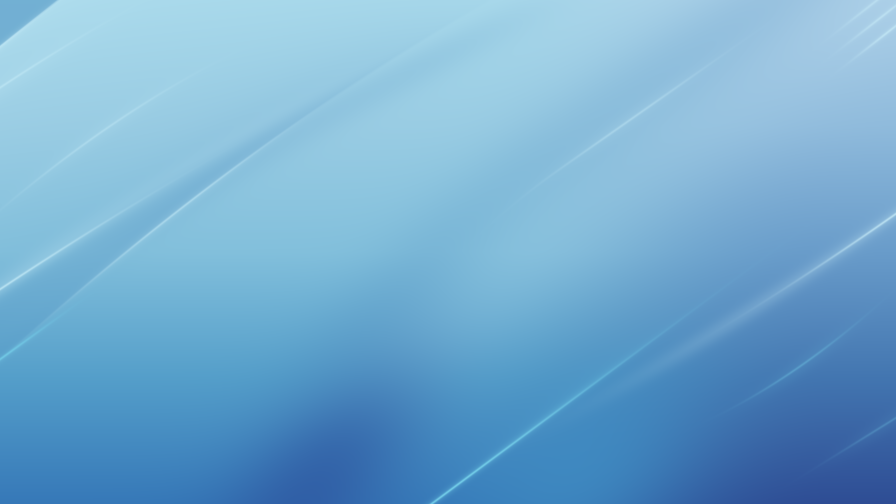
This background is drawn by a Shadertoy shader. Its source:

```glsl
const vec3 ICE = vec3(0.80, 0.94, 0.98);
const vec3 CYAN = vec3(0.46, 0.82, 0.92);
const vec3 TEAL = vec3(0.25, 0.56, 0.77);
const vec3 DUSK = vec3(0.18, 0.34, 0.63);
const vec3 STEEL = vec3(0.32, 0.57, 0.76);

// Five colours spread evenly over h = 0..1
vec3 ramp(vec3 a, vec3 b, vec3 c, vec3 d, vec3 e, float h) {
    float t = clamp(h, 0.0, 1.0) * 4.0;
    vec3 col = mix(a, b, clamp(t, 0.0, 1.0));
    col = mix(col, c, clamp(t - 1.0, 0.0, 1.0));
    col = mix(col, d, clamp(t - 2.0, 0.0, 1.0));
    return mix(col, e, clamp(t - 3.0, 0.0, 1.0));
}

float bell(float x, float width) {
    float t = x / width;
    return exp(-t * t);
}

// Approximate signed distance above a parabola through the anchor
float arc(vec2 p, vec2 anchor, float slope, float bend) {
    float d = p.x - anchor.x;
    float tangent = slope + 2.0 * bend * d;
    return (p.y - anchor.y - d * (slope + bend * d)) / sqrt(1.0 + tangent * tangent);
}

// Soft tint that starts at an edge and fades on its positive side
float veil(float s, float width) {
    return smoothstep(-0.004, 0.004, s) * exp(-max(s, 0.0) / width);
}

// Fine bright core with a faint halo
float streak(float s, float core, float halo) {
    return 0.75 * bell(s, core) + 0.25 * bell(s, halo);
}

// Elliptical glow with its long axis turned by an angle
float patchGlow(vec2 p, vec2 centre, vec2 radius, float angle) {
    vec2 d = p - centre;
    float c = cos(angle), s = sin(angle);
    d = vec2(c * d.x + s * d.y, c * d.y - s * d.x) / radius;
    return exp(-dot(d, d));
}

vec3 backdrop(vec2 p) {
    vec3 cool = ramp(vec3(0.21, 0.47, 0.72), vec3(0.33, 0.62, 0.79), vec3(0.51, 0.75, 0.86),
                     vec3(0.60, 0.80, 0.89), vec3(0.66, 0.85, 0.92), p.y);
    vec3 violet = ramp(vec3(0.18, 0.30, 0.58), vec3(0.26, 0.46, 0.69), vec3(0.41, 0.61, 0.79),
                       vec3(0.56, 0.73, 0.86), vec3(0.66, 0.80, 0.90), p.y);
    vec3 col = mix(cool, violet, smoothstep(0.90, 1.65, p.x));
    col = mix(col, DUSK, 0.75 * patchGlow(p, vec2(0.60, 0.0), vec2(0.32, 0.13), 0.9));
    col = mix(col, TEAL, 0.70 * patchGlow(p, vec2(1.15, 0.06), vec2(0.26, 0.16), 0.65));
    return col;
}

// Broad bands and creases on the left and in the centre
vec3 addFolds(vec3 col, vec2 p) {
    float corner = arc(p, vec2(0.0, 0.907), 0.80, 0.0);
    col = mix(col, vec3(0.41, 0.66, 0.81), 0.85 * smoothstep(-0.003, 0.003, corner));
    col = mix(col, ICE, 0.16 * veil(-corner, 0.08));

    float upper = arc(p, vec2(0.0, 0.426), 0.66, -0.10);
    float lower = arc(p, vec2(0.0, 0.285), 0.90, -0.17);
    float leftFade = 1.0 - smoothstep(0.35, 1.1, p.x);
    col = mix(col, STEEL, 0.30 * leftFade * veil(lower, 0.07));
    col = mix(col, STEEL, 0.16 * bell(upper + 0.035, 0.04) * (1.0 - smoothstep(0.8, 1.25, p.x)));
    col = mix(col, ICE, 0.13 * leftFade * bell(upper - 0.01, 0.02));

    float bend = p.x < 1.11 ? -0.70 : 0.0;
    float crease = arc(p, vec2(1.11, 0.664), 0.70, bend);
    float creaseSpan = smoothstep(0.10, 0.40, p.y);
    col = mix(col, STEEL, 0.20 * creaseSpan * bell(crease - 0.035, 0.085));
    col = mix(col, ICE, 0.10 * creaseSpan * bell(crease + 0.11, 0.12));
    return mix(col, ICE, 0.42 * bell(p.x - 1.25, 0.15) * streak(crease, 0.0025, 0.015));
}

vec3 addStreaks(vec3 col, vec2 p) {
    float core = max(0.0024, 0.7 / iResolution.y);

    // Left sheaf
    float s = arc(p, vec2(0.0, 0.907), 0.80, 0.0);
    col = mix(col, ICE, 0.65 * bell(p.x, 0.12) * streak(s, core, 0.008));
    s = arc(p, vec2(0.0, 0.826), 0.66, -0.20);
    col = mix(col, ICE, 0.50 * bell(p.x, 0.16) * streak(s, core, 0.020));
    s = arc(p, vec2(0.30, 0.803), 0.62, -0.38);
    col = mix(col, ICE, 0.40 * bell(p.x - 0.20, 0.15) * streak(s, core, 0.016));
    s = arc(p, vec2(0.0, 0.426), 0.66, -0.10);
    col = mix(col, ICE, 0.70 * bell(p.x, 0.23) * streak(s, core, 0.012));
    s = arc(p, vec2(0.0, 0.285), 0.90, -0.17);
    col = mix(col, ICE, 0.55 * bell(p.x - 0.36, 0.20) * streak(s, core, 0.010));
    s = arc(p, vec2(0.0, 0.287), 0.72, 0.0);
    col = mix(col, CYAN, 0.75 * bell(p.x, 0.10) * streak(s, core, 0.007));

    // Lower right sheaf
    s = arc(p, vec2(0.856, 0.0), 0.74, 0.0);
    col = mix(col, CYAN, 0.20 * bell(p.x - 1.15, 0.17) * veil(s, 0.022));
    col = mix(col, CYAN, 0.90 * bell(p.x - 0.90, 0.33) * streak(s, core, 0.008));
    s = arc(p, vec2(1.778, 0.576), 0.70, 0.13);
    col = mix(col, ICE, 0.17 * bell(p.x - 1.50, 0.28) * bell(s, 0.018));
    col = mix(col, ICE, 0.75 * bell(p.x - 1.80, 0.20) * streak(s, core, 0.010));
    s = arc(p, vec2(1.60, 0.282), 0.71, 0.60);
    col = mix(col, CYAN, 0.40 * bell(p.x - 1.59, 0.10) * streak(s, core, 0.016));
    s = arc(p, vec2(1.778, 0.171), 0.62, 0.0);
    col = mix(col, CYAN, 0.30 * bell(p.x - 1.76, 0.10) * streak(s, core, 0.016));

    // Parallel glints in the upper right corner
    for (int i = 0; i < 3; i++) {
        float k = float(i);
        s = arc(p, vec2(1.778, 0.949 + 0.040 * k), 0.78, 0.0);
        col = mix(col, ICE, (0.60 - 0.08 * k) * bell(p.x - 1.765 + 0.015 * k, 0.06) * streak(s, core, 0.006));
    }
    return col;
}

void mainImage(out vec4 fragColor, in vec2 fragCoord) {
    vec2 p = fragCoord / iResolution.y;
    p.x *= 1.7778 * iResolution.y / iResolution.x;
    vec3 col = addFolds(backdrop(p), p);
    fragColor = vec4(addStreaks(col, p), 1.0);
}
```
